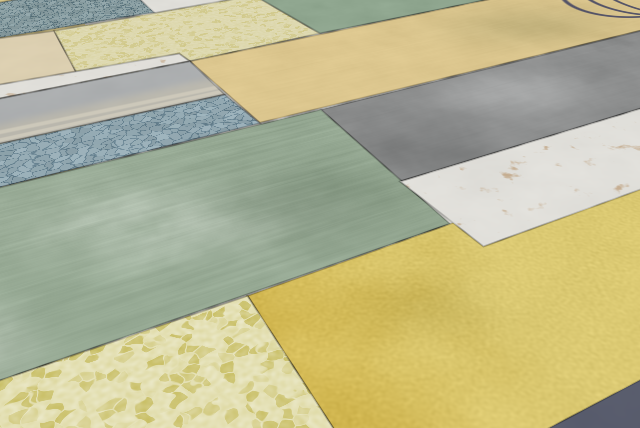
This texture is drawn by a Shadertoy shader. Its source:

```glsl
// Overlapping worn linoleum sheets on a floor, seen in oblique perspective.

const float HORIZON = 1.639;      // height where floor lines converge
const float LONG_VANISH = 4.414;  // x where the long sheet edges meet

vec2 hash2(vec2 p) {
  p = vec2(dot(p, vec2(127.1, 311.7)), dot(p, vec2(269.5, 183.3)));
  return fract(sin(p) * 43758.5);
}

float corner(vec2 i, vec2 f, vec2 o) {
  return dot(hash2(i + o) * 2. - 1., f - o);
}

// Gradient noise
float noise(vec2 p) {
  vec2 i = floor(p), f = fract(p), u = f * f * (3. - 2. * f), e = vec2(0, 1);
  return mix(mix(corner(i, f, e.xx), corner(i, f, e.yx), u.x),
             mix(corner(i, f, e.xy), corner(i, f, e.yy), u.x), u.y);
}

float fbm(vec2 p) {
  float sum = 0., amp = .6;
  for (int i = 0; i < 4; i++) {
    sum += amp * noise(p);
    p = p * 2.03 + 7.1;
    amp *= .55;
  }
  return sum;
}

// Voronoi cells: x = gap to the border, y = random cell value
vec2 cells(vec2 p) {
  float near = 9., second = 9., id = 0.;
  for (int k = 0; k < 9; k++) {
    vec2 cell = floor(p) + vec2(k % 3 - 1, k / 3 - 1), r = hash2(cell);
    float d = length(cell + r - p);
    if (d < near) { second = near; near = d; id = fract(r.x * 17.3 + r.y); }
    else second = min(second, d);
  }
  return vec2(second - near, id);
}

float blob(vec2 p, vec2 center, vec2 radius) {
  vec2 q = (p - center) / radius;
  return exp(-dot(q, q));
}

// Signed distance to the line a-b, positive on its left
float edge(vec2 p, vec2 a, vec2 b) {
  vec2 e = normalize(b - a);
  return dot(p - a, vec2(-e.y, e.x));
}

// Lays a sheet with a dark seam; corners run clockwise, far pair then near pair
void sheet(inout vec3 col, vec2 p, float px, vec4 far, vec4 near, vec3 paint) {
  float d = max(max(edge(p, far.xy, far.zw), edge(p, far.zw, near.xy)),
                max(edge(p, near.xy, near.zw), edge(p, near.zw, far.xy)));
  float seam = smoothstep(.0015 + px, 0., abs(d)) * (.3 + .3 * noise(p * 25.));
  col = mix(col, paint, smoothstep(px, -px, d * 2.)) * (1. - seam);
}

vec3 crackle(vec2 g, vec3 base) {
  vec2 cell = cells(g * 40. + .5 * noise(g * 60.));
  return base + .09 * (cell.y - .5) - smoothstep(.16, .03, cell.x) * vec3(.17, .15, .13);
}

vec3 flakes(vec2 g, vec3 base, float strength) {
  vec2 cell = cells(g * 52. + .9 * noise(g * 45.));
  float flake = smoothstep(.5, .85, cell.y) * smoothstep(.02, .2, cell.x);
  return base - strength * (flake + .5 * noise(g * 95.)) * vec3(.09, .11, .26);
}

void mainImage(out vec4 fragColor, in vec2 fragCoord) {
  vec2 p = fragCoord / iResolution.xy * vec2(1.5, 1);
  float px = 1. / iResolution.y, depth = HORIZON - p.y;
  vec2 g = vec2(p.x - .75, 2) / depth;  // floor position
  vec2 along = vec2(p.x + .33, p.x - LONG_VANISH) / depth;
  float wear = fbm(g * 7.), streak = fbm(along * vec2(3, 38));

  // Paint of each material
  vec3 white = vec3(.88, .875, .855) + .04 * wear;
  vec3 green = vec3(.585, .66, .575) + .07 * streak + .05 * wear;
  green += (.5 + 1.2 * max(wear + .3, 0.)) * vec3(.11, .09, .11)
    * (blob(p, vec2(.38, .48), vec2(.32, .1)) + blob(p, vec2(0, .2), vec2(.08)));
  green -= .085 * blob(p, vec2(.74, .53), vec2(.22, .09));
  vec3 ochre = mix(vec3(.82, .71, .3), vec3(.86, .79, .45),
    smoothstep(-.2, .7, p.x - .75 + .6 * p.y + .3 * wear));
  ochre += .05 * noise(g * 130.) + .04 * wear - .05 * blob(p, vec2(1.02, .28), vec2(.16, .07));
  vec3 sand = vec3(.865, .78, .56) + .05 * wear + .02 * streak;
  sand -= vec3(.1, .08, .07) * blob(p, vec2(1.25, .94), vec2(.2, .045));
  vec3 slate = vec3(.545, .55, .55) + .08 * wear + .02 * streak;
  slate += .11 * blob(p, vec2(1.2, .78), vec2(.16, .06));
  slate -= .06 * blob(p, vec2(.98, .65), vec2(.18, .06));
  float rust = smoothstep(.16, .38, fbm(g * 17. + 3.));
  vec3 stained = mix(white, vec3(.72, .58, .42), .65 * rust);

  // Grey sheet with two cream bands
  float rise = p.y - .664 - .218 * p.x;
  float bands = smoothstep(.007, .002, abs(rise - .027 + .012 * p.x))
    + smoothstep(.006, .002, abs(rise - .009));
  vec3 banded = mix(vec3(.73, .72, .68), vec3(.675, .685, .69), smoothstep(.03, .06, rise));
  banded = mix(banded + .03 * wear, vec3(.82, .8, .74), .8 * bands);

  // Sheets, far to near
  vec3 col = mix(white, vec3(.84, .78, .55), step(p.x, .2));
  sheet(col, p, px, vec4(-.05, .985, .28, 1.045), vec4(.361, .971, -.05, .904), crackle(g * 1.2, vec3(.54, .62, .635)));
  sheet(col, p, px, vec4(-.05, .904, .127, .928), vec4(.195, .801, -.05, .76), vec3(.86, .81, .69) + .03 * wear);
  sheet(col, p, px, vec4(.127, .928, .597, 1.011), vec4(.75, .922, .195, .801), flakes(g, vec3(.87, .85, .69), .5));
  sheet(col, p, px, vec4(.5, 1.066, 1.25, 1.1), vec4(1.25, 1.021, .75, .922), vec3(.56, .65, .56) + .05 * wear);
  sheet(col, p, px, vec4(.445, .857, 1.55, 1.085), vec4(1.55, .94, .609, .713), sand);
  sheet(col, p, px, vec4(-.05, .794, .42, .875), vec4(.445, .857, -.05, .76), stained);
  sheet(col, p, px, vec4(-.05, .76, .445, .857), vec4(.527, .779, -.05, .653), banded);
  sheet(col, p, px, vec4(-.05, .653, .527, .779), vec4(.609, .712, -.05, .55), crackle(g, vec3(.58, .665, .7)));
  sheet(col, p, px, vec4(.752, .744, 1.55, .94), vec4(1.55, .761, .9375, .576), slate);
  sheet(col, p, px, vec4(-.05, .55, .752, .744), vec4(1.055, .477, -.05, .094), green);
  sheet(col, p, px, vec4(.58, .309, 1.55, .652), vec4(1.55, -.1, .846, -.1), ochre);
  sheet(col, p, px, vec4(-.05, .094, .58, .309), vec4(.846, -.1, -.05, -.1), flakes(g, vec3(.895, .88, .71), 1.));
  sheet(col, p, px, vec4(.9375, .576, 1.55, .761), vec4(1.55, .575, 1.133, .424), stained);
  sheet(col, p, px, vec4(1.097, -.1, 1.55, .138), vec4(1.55, -.2, 1.1, -.2), vec3(.35, .365, .43) + .04 * wear);

  // Cable coiled at the far right
  for (float k = 0.; k < 3.; k++) {
    vec2 radius = vec2(.16 - .025 * k, .058 - .013 * k);
    vec2 q = p - vec2(1.475 + .02 * k, 1.018 - .006 * k);
    q.y += .12 * k * q.x;
    float wire = abs(length(q / radius) - 1.) * radius.y;
    col = mix(col, vec3(.24, .25, .38), .85 * smoothstep(.001 + px, .0005, wire));
  }
  fragColor = vec4(clamp(col, 0., 1.), 1);
}
```
